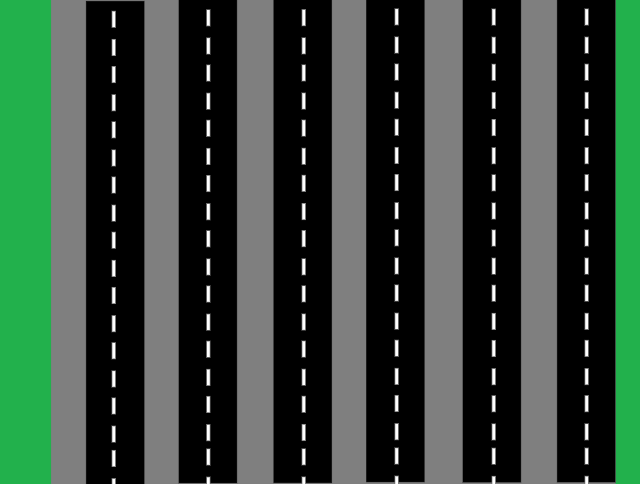
Reproduce this pattern procedurally as a Shadertoy shader.

```glsl
const vec2 CANVAS = vec2(768.0, 584.0);
const vec3 GRASS = vec3(0.133, 0.694, 0.298);
const vec3 PAVEMENT = vec3(0.498);
const vec3 ASPHALT = vec3(0.0);
const vec3 RIM = vec3(0.27);
const vec3 DASH_RIM = vec3(0.42);
const vec3 PAINT = vec3(1.0);

const int ROADS = 6;
const float ROAD_WIDTH = 70.5;
const float ROAD_HEIGHT = 584.0;
const float PAIR_PERIOD = 66.65;
const float LAST_PAIR = 8.0;
const vec2 DASH_HALF = vec2(2.6, 10.3);

// Per-road left edge, dash centre line and top of the first dash
const float roadLeft[ROADS] = float[](103.0, 214.2, 328.0, 439.2, 555.0, 668.2);
const float dashCentre[ROADS] = float[](136.5, 250.0, 364.5, 476.0, 592.5, 704.0);
const float dashStart[ROADS] = float[](13.0, 11.2, 11.0, 10.0, 10.3, 10.2);

float sdBox(vec2 p, vec2 halfSize) {
    vec2 d = abs(p) - halfSize;
    return length(max(d, 0.0)) + min(max(d.x, d.y), 0.0);
}

float coverage(float dist, float pixel) {
    return clamp(0.5 - dist / pixel, 0.0, 1.0);
}

// Dashes come in unevenly spaced pairs; the last pair sits a little higher
float dashDistance(vec2 p, float centre, float start) {
    float pair = clamp(floor((p.y - start + 6.0) / PAIR_PERIOD), 0.0, LAST_PAIR);
    float y = p.y - start - pair * PAIR_PERIOD;
    y += 3.3 * step(LAST_PAIR, pair);
    y -= 34.0 * step(27.3, y);
    return sdBox(vec2(p.x - centre, y - DASH_HALF.y), DASH_HALF);
}

float roadDistance(vec2 p, float left, float start) {
    vec2 halfSize = 0.5 * vec2(ROAD_WIDTH, ROAD_HEIGHT);
    return sdBox(p - vec2(left, start - 12.0) - halfSize, halfSize);
}

vec3 paintRimmed(vec3 base, vec3 rim, vec3 fill, float dist, float rimWidth, float pixel) {
    base = mix(base, rim, coverage(dist, pixel));
    return mix(base, fill, coverage(dist + rimWidth, pixel));
}

void mainImage(out vec4 fragColor, in vec2 fragCoord) {
    // Design units, y running down from the top
    vec2 uv = fragCoord / iResolution.xy;
    vec2 p = vec2(uv.x, 1.0 - uv.y) * CANVAS;
    float pixel = CANVAS.x / iResolution.x;

    // Pavement between two grass verges
    float verge = max(61.3 - p.x, p.x - 738.7);
    vec3 color = mix(PAVEMENT, GRASS, coverage(-verge, pixel));

    // Roads with broken centre lines
    for (int i = 0; i < ROADS; i++) {
        float road = roadDistance(p, roadLeft[i], dashStart[i]);
        float dash = dashDistance(p, dashCentre[i], dashStart[i]);
        color = paintRimmed(color, RIM, ASPHALT, road, 0.5, pixel);
        color = paintRimmed(color, DASH_RIM, PAINT, dash, 0.9, pixel);
    }

    fragColor = vec4(color, 1.0);
}
```
